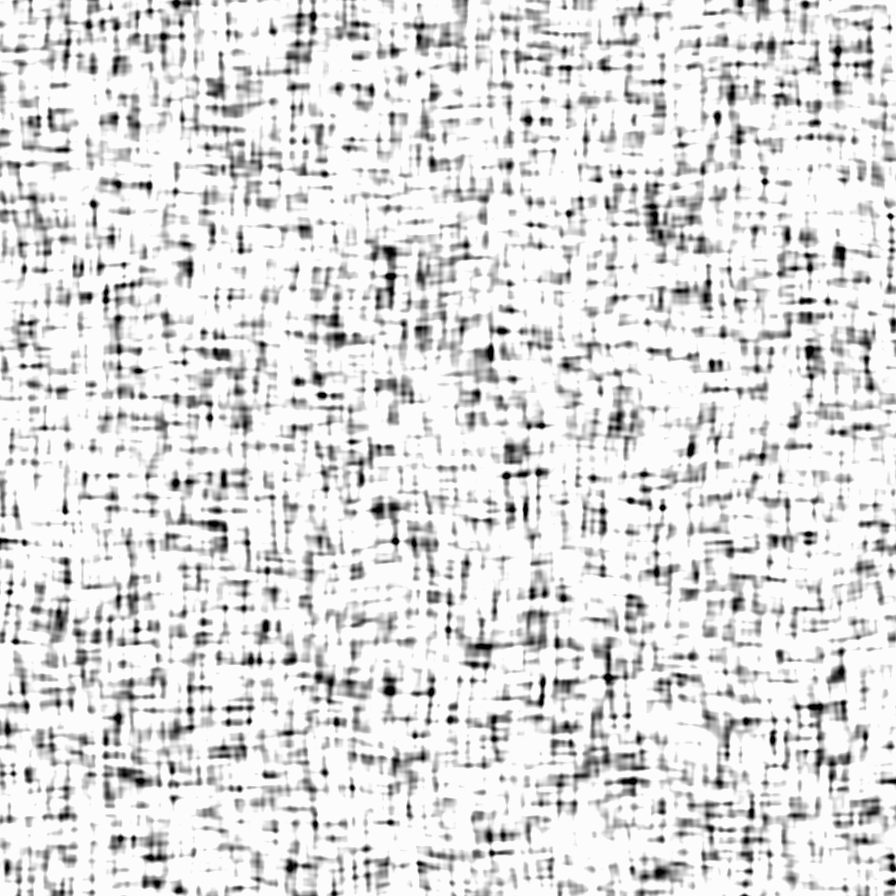
A Shadertoy shader for this texture:

```glsl
const vec3 PAPER = vec3(0.99);
const vec3 INK = vec3(0.01);
const float CONTRAST_TO_NEIGHBOUR = 0.22;

float hash(vec2 cell, float seed) {
    return fract(sin(dot(cell, vec2(127.1, 311.7)) + seed * 74.7) * 43758.5453);
}

// Cell value pushed away from its neighbour's, so that threads space out evenly
float spacedHash(vec2 cell, float seed) {
    float own = hash(cell, seed) - 0.5;
    float neighbour = hash(cell + vec2(1, 0), seed) - 0.5;
    return own - CONTRAST_TO_NEIGHBOUR * neighbour;
}

float spacedNoise(vec2 p, float seed) {
    vec2 cell = floor(p);
    vec2 f = fract(p);
    vec2 blend = f * f * (3.0 - 2.0 * f);
    float low = mix(spacedHash(cell, seed), spacedHash(cell + vec2(1, 0), seed), blend.x);
    float high = mix(spacedHash(cell + vec2(0, 1), seed), spacedHash(cell + vec2(1, 1), seed), blend.x);
    return mix(low, high, blend.y);
}

// Streaks running along y: coarse threads mixed with finer fibres
float threads(vec2 p, float seed) {
    p.x += 0.012 * spacedNoise(p * vec2(6.0, 11.0), seed);
    float coarse = spacedNoise(p * vec2(135.0, 30.0), seed + 1.0);
    float fine = spacedNoise(p * vec2(205.0, 55.0) + 0.37, seed + 2.0);
    return mix(coarse, fine, 0.38);
}

// Darkness of the weave, in standard deviations from its mean
float weave(vec2 p) {
    float warp = threads(p, 3.0);
    float weft = threads(p.yx, 17.0);
    return (warp + weft) / 0.2175;
}

// Leaves the thin parts bare and deepens the crossings
float inkAmount(float density) {
    float excess = max(density, 0.0);
    return clamp(excess * (0.28 + 0.045 * excess), 0.0, 1.0);
}

void mainImage(out vec4 fragColor, in vec2 fragCoord) {
    vec2 uv = fragCoord / iResolution.y;
    fragColor = vec4(mix(PAPER, INK, inkAmount(weave(uv))), 1.0);
}
```
